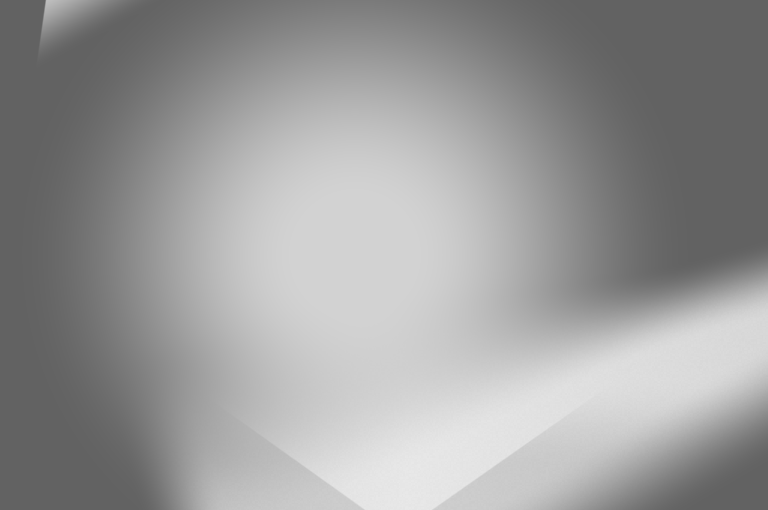
A Shadertoy shader for this background:

```glsl
const float SHADE = 0.385;
const float GLOW = 0.825;
const float BEAM = 0.905;

float hash(vec2 cell) {
    vec3 q = fract(vec3(cell.xyx) * 0.1031);
    q += dot(q, q.yzx + 33.33);
    return fract((q.x + q.y) * q.z);
}

// Soft half plane: one on the left of the line from a to b.
float side(vec2 p, vec2 a, vec2 b, float blur) {
    vec2 d = normalize(b - a);
    vec2 q = p - a;
    return smoothstep(-blur, blur, d.x * q.y - d.y * q.x);
}

float roundGlow(vec2 p, vec2 center, float inner, float outer) {
    return 1.0 - smoothstep(inner, outer, length(p - center));
}

// Broad band of light with a softer edge toward the left.
float beamMask(vec2 p) {
    float topBlur = mix(0.19, 0.075, smoothstep(0.5, 1.4, p.x));
    float top = side(p, vec2(1.506, 0.455), vec2(0.686, 0.216), topBlur);
    float bottom = side(p, vec2(1.150, 0.0), vec2(1.506, 0.210), 0.105);
    float left = side(p, vec2(0.314, 0.157), vec2(0.353, 0.02), 0.085);
    return top * bottom * left;
}

// Shade below the two folds, fading out at their upper ends.
float foldShade(vec2 p, float edge) {
    float leftFold = side(p, vec2(0.373, 0.245), vec2(0.716, 0.0), edge);
    float rightFold = side(p, vec2(0.847, 0.0), vec2(1.196, 0.245), edge);
    float fade = 1.0 - smoothstep(0.08, 0.26, p.y);
    return (1.0 - leftFold * rightFold) * fade;
}

float cornerLight(vec2 p, float edge) {
    float cut = side(p, vec2(0.090, 1.0), vec2(0.073, 0.88), edge);
    float reach = (p.x - 0.088) / 0.24 + (1.0 - p.y) / 0.13;
    return cut * (1.0 - smoothstep(-0.25, 1.0, reach));
}

void mainImage(out vec4 fragColor, in vec2 fragCoord) {
    vec2 p = fragCoord / iResolution.y;
    float edge = 1.0 / iResolution.y;

    // Round glow on the dark ground
    float tone = mix(SHADE, GLOW, roundGlow(p, vec2(0.696, 0.5), 0.10, 0.67));
    tone = mix(tone, 0.80, cornerLight(p, edge));

    // Beam and folds
    float beam = beamMask(p);
    float beamTone = BEAM - 0.09 * abs(p.x - 0.8);
    tone = mix(tone, beamTone, beam);
    tone -= 0.095 * beam * foldShade(p, edge);

    // Fine grain in the light
    tone += (hash(floor(p * 340.0)) - 0.5) * 0.012 * beam;

    fragColor = vec4(vec3(tone), 1.0);
}
```
